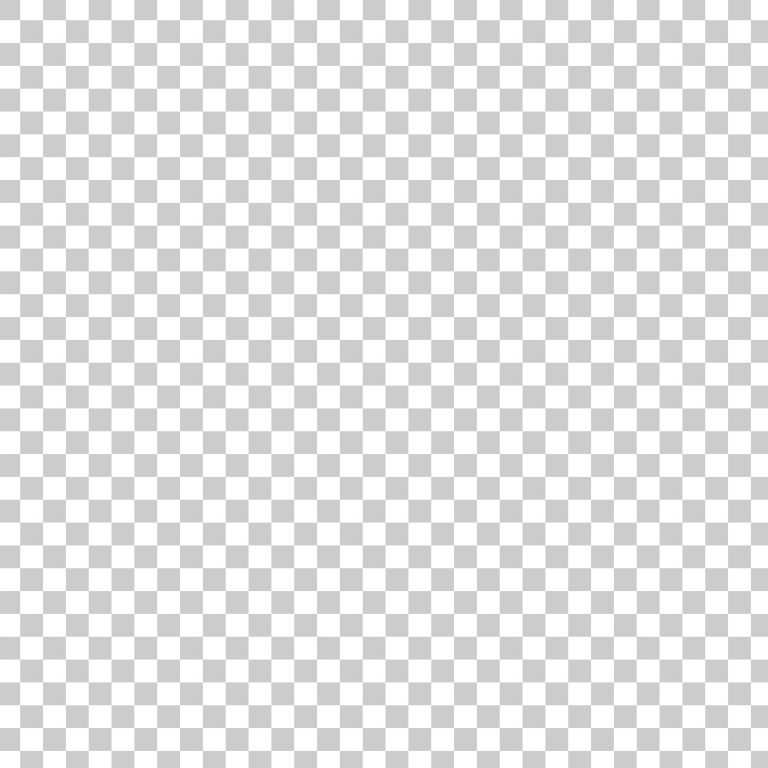
A Shadertoy shader for this pattern:

```glsl
// Grey and white checkerboard, cropped part-way through its border cells.
// Two edge-smoothed square waves are multiplied to give the alternating cells,
// and every cell carries one barely visible fleck near its lower right corner.

const float CELL_SIZE = 0.029733;             // side of one square, canvas = 1
const vec2 FIRST_CORNER = vec2(0.0263);       // first full corner, from top left
const vec3 WHITE = vec3(1.0);
const vec3 GREY = vec3(0.8);
const vec2 FLECK_CENTRE = vec2(0.84, 0.83);   // within a cell, y downwards
const float FLECK_RADIUS = 0.06;
const float FLECK_STRENGTH = 0.012;

// Square wave from -1 to 1 that flips at every integer, smoothed over one pixel.
vec2 squareWave(vec2 x, float pixel) {
    vec2 edgeDistance = abs(mod(x + 0.5, 2.0) - 1.0) - 0.5;
    return clamp(edgeDistance / (0.5 * pixel), -1.0, 1.0);
}

// Coverage of the grey squares.
float checker(vec2 grid, float pixel) {
    vec2 wave = squareWave(grid, pixel);
    return 0.5 + 0.5 * wave.x * wave.y;
}

// Coverage of a small soft dot repeated in each cell.
float fleck(vec2 grid, vec2 centre, float radius, float pixel) {
    float d = length(fract(grid) - centre) - radius;
    return 1.0 - smoothstep(-pixel, pixel, d);
}

void mainImage(out vec4 fragColor, in vec2 fragCoord) {
    // Grid coordinates counted in cells from the top left.
    vec2 uv = fragCoord / iResolution.y;
    vec2 grid = (vec2(uv.x, 1.0 - uv.y) - FIRST_CORNER) / CELL_SIZE;
    float pixel = 1.0 / (iResolution.y * CELL_SIZE);

    vec3 color = mix(WHITE, GREY, checker(grid, pixel));
    color -= FLECK_STRENGTH * fleck(grid, FLECK_CENTRE, FLECK_RADIUS, pixel);
    fragColor = vec4(color, 1.0);
}
```
